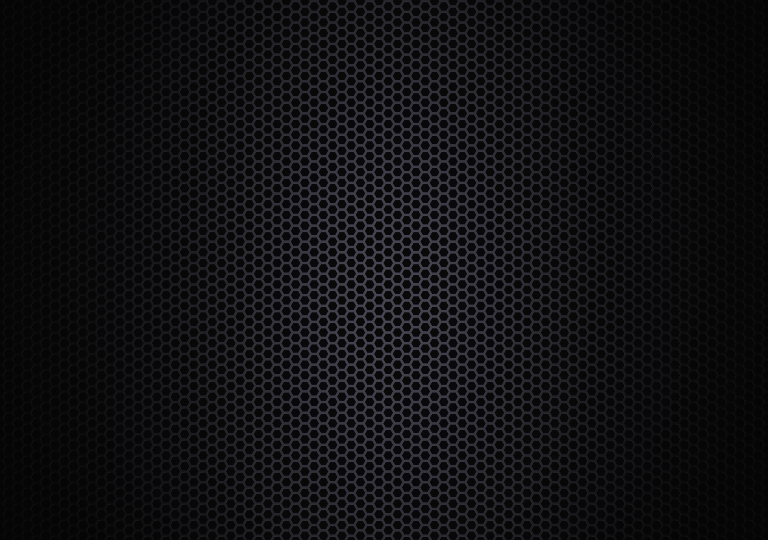
Give the GLSL for this pattern, as a Shadertoy shader.

```glsl
// Distance to a flat-topped hexagon with the given apothem
float hexDistance(vec2 p, float apothem) {
    p = abs(p);
    return max(p.y, dot(p, vec2(0.866, 0.5))) - apothem;
}

// Offset from the nearest centre of a unit-pitch honeycomb
vec2 honeycomb(vec2 p) {
    vec2 cell = vec2(1.73205, 1.0);
    vec2 a = mod(p + 0.5 * cell, cell) - 0.5 * cell;
    vec2 b = mod(p, cell) - 0.5 * cell;
    return dot(a, a) < dot(b, b) ? a : b;
}

void mainImage(out vec4 fragColor, in vec2 fragCoord) {
    vec2 uv = fragCoord / iResolution.xy;
    vec2 p = (fragCoord - 0.5 * iResolution.xy) / iResolution.y;

    float pitch = 0.0198;
    float pixel = 1.0 / (iResolution.y * pitch);
    vec2 local = honeycomb((p - vec2(-0.0093, 0.003)) / pitch);
    float hole = hexDistance(local, 0.385);

    // Tall soft light over the middle of the sheet
    vec2 reach = (uv - vec2(0.505, 0.46)) / vec2(0.25, 0.62);
    float glow = exp(-dot(reach, reach));

    // Metal web, slightly violet where it is lit
    vec3 metal = mix(vec3(0.036, 0.036, 0.039), vec3(0.275, 0.268, 0.315), glow);
    vec3 cavity = mix(vec3(0.027, 0.027, 0.029), vec3(0.035, 0.034, 0.041), glow);

    // Faint crescent on the rim facing the light
    vec2 facing = normalize(vec2(-p.x, -0.25));
    float side = smoothstep(0.2, 0.9, dot(normalize(local + 1e-4), -facing));
    float rim = side * (1.0 - smoothstep(0.03, 0.03 + pixel, abs(hole)));
    metal += 0.045 * rim * (1.0 - glow);

    float solid = smoothstep(-0.5 * pixel, 0.5 * pixel, hole);
    vec3 color = mix(cavity, metal, solid);

    // Darken the outer corners
    color *= 1.0 - 0.35 * smoothstep(0.45, 0.9, length(p));
    fragColor = vec4(color, 1.0);
}
```
